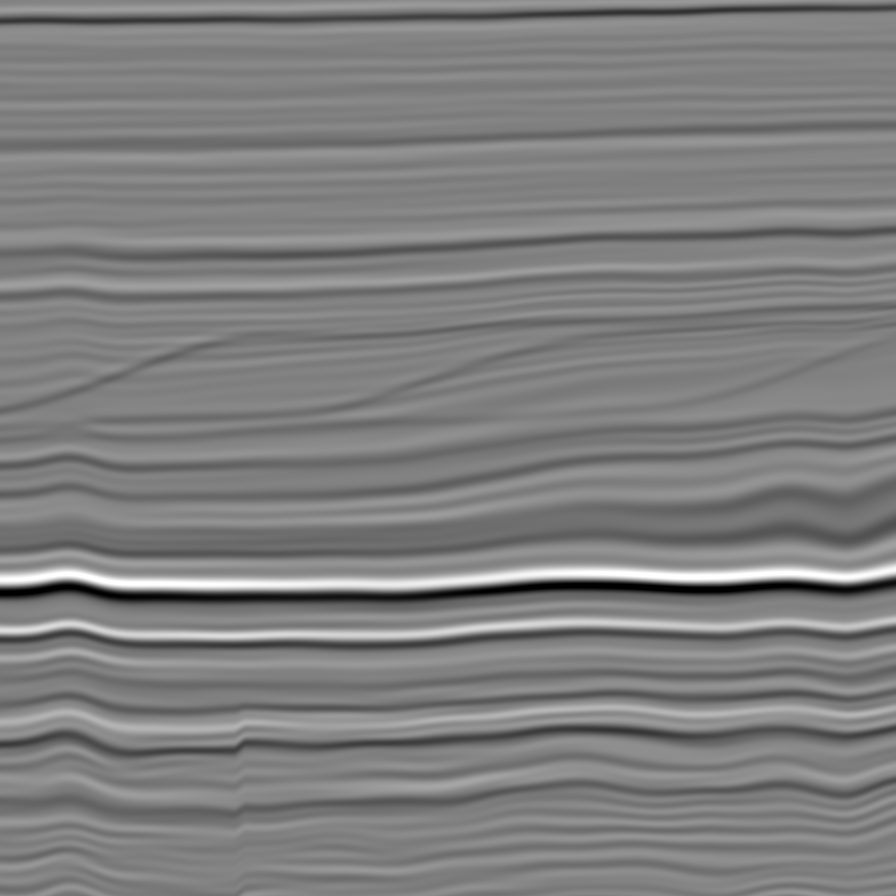
This texture is drawn by a three.js fragment shader. Its source:

```glsl
varying vec2 vUv;

const float BASE_GREY = 0.505;
const float BED_CONTRAST = 0.019;
const float BED_FREQUENCY = 165.0;
const float BED_STEP = 47.0;
const float REGIONAL_TILT = 0.015;
const float FOLD_HEIGHT = 0.0052;
const float FAULT_X = 0.268;
const float FAULT_THROW = 0.008;
const float FORESET_DIP = 0.05;
const float FORESET_CONTRAST = 0.10;

float pulse(float offset, float width) {
  float q = offset / width;
  return exp(-q * q);
}

// Bright band with a dark band below it
float reflector(float s, float depth, float gap, float width, float bright, float dark) {
  return bright * pulse(s - depth, width) - dark * pulse(s - depth - gap, width);
}

// Downward bend shared by the folded layers
float fold(float x) {
  float bend = smoothstep(0.02, 0.16, x) - 2.6 * smoothstep(0.42, 0.66, x);
  bend += smoothstep(0.66, 0.78, x) - smoothstep(0.80, 0.88, x);
  bend += 1.1 * smoothstep(0.88, 0.95, x) - 1.9 * smoothstep(0.94, 1.02, x);
  return FOLD_HEIGHT * (bend - 1.7 * pulse(x - 0.08, 0.035));
}

// Depth before tilting, folding and faulting
float layerDepth(float x, float d) {
  float tilt = REGIONAL_TILT + 0.012 * smoothstep(0.0, 0.3, d);
  tilt += 0.025 * smoothstep(0.3, 0.5, d) - 0.052 * smoothstep(0.5, 0.64, d);
  float rise = mix(x, smoothstep(0.25, 1.0, x), 0.6);
  float deep = smoothstep(0.66, 0.9, d);
  float bend = fold(x) * smoothstep(0.1, 0.5, d) * (1.0 + 0.5 * deep);
  float fault = FAULT_THROW * smoothstep(-0.008, 0.008, x - FAULT_X) * smoothstep(0.76, 0.84, d);
  float ripple = sin(x * 31.0 + d * 23.0) + 0.6 * sin(x * 57.0 - d * 41.0);
  ripple *= 0.0004 + 0.0012 * deep;
  return d + tilt * rise - bend + fault + ripple;
}

// Thin beds from layered sines with drifting phase and strength
float beds(float x, float s) {
  float deep = smoothstep(0.66, 0.8, s);
  float sum = 0.0;
  for (int i = 0; i < 7; i++) {
    float k = float(i);
    float drift = 0.9 * sin(x * (3.1 + k * 0.7) + k * 2.3 + s * 17.0);
    drift += (0.3 + 0.5 * deep) * sin(x * (13.0 + k * 3.0) + s * 37.0 + k * 4.1);
    float strength = 0.65 + 0.35 * sin(s * (21.0 + k * 6.0) + x * 4.0 + k * 1.7);
    sum += strength * sin(s * (BED_FREQUENCY + BED_STEP * k) + drift + k * k * 1.9);
  }
  float quiet = 0.75 + 0.25 * smoothstep(0.2, 0.3, s);
  return sum * BED_CONTRAST * (quiet + 0.45 * deep);
}

// Sloping beds that flatten as they climb to the right
float foresets(float x, float d) {
  float sum = 0.0;
  for (int i = 0; i < 3; i++) {
    float k = float(i);
    float climb = smoothstep(-0.05, 0.30, x - 0.38 * k);
    float curve = 0.462 + 0.016 * k - 0.07 * climb - 0.05 * x;
    curve += 0.002 * sin(x * 19.0 + k * 2.0);
    float strength = FORESET_CONTRAST * (1.0 - 0.25 * k);
    sum += reflector(d, curve - 0.011, 0.011, 0.0055, 0.3 * strength, strength);
  }
  return sum;
}

float horizons(float s) {
  // Upper layers
  float sum = reflector(s, 0.012, 0.012, 0.0045, 0.10, 0.30);
  sum += 0.08 * pulse(s - 0.037, 0.005);
  sum += reflector(s, 0.177, -0.014, 0.007, 0.07, 0.10);
  sum += reflector(s, 0.267, 0.019, 0.006, 0.09, 0.16);
  sum += reflector(s, 0.319, 0.010, 0.005, 0.11, 0.09);

  // Layers above the main horizon
  sum += reflector(s, 0.508, 0.014, 0.006, 0.04, 0.11);
  sum += reflector(s, 0.566, -0.013, 0.006, 0.08, 0.13);
  sum += reflector(s, 0.579, 0.013, 0.006, 0.05, 0.13);
  sum += reflector(s, 0.625, -0.013, 0.006, 0.07, 0.19);

  // Main horizon and its echo
  sum += reflector(s, 0.647, 0.0145, 0.0075, 0.54, 0.56);
  sum += reflector(s, 0.703, 0.011, 0.006, 0.34, 0.26);

  // Lower layers
  sum += reflector(s, 0.735, 0.025, 0.007, 0.08, 0.08);
  sum += reflector(s, 0.804, -0.018, 0.006, 0.18, 0.11);
  sum += reflector(s, 0.819, 0.012, 0.006, 0.10, 0.28);
  sum += reflector(s, 0.882, 0.014, 0.007, 0.10, 0.16);
  return sum;
}

void main() {
  float x = vUv.x;
  float d = 1.0 - vUv.y;
  float s = layerDepth(x, d);

  float wedge = smoothstep(0.33, 0.42, s) * (1.0 - smoothstep(0.44, 0.53, s));
  float bedDepth = s + FORESET_DIP * wedge * x;
  float fade = 0.9 + 0.1 * sin(x * 9.0 + s * 40.0);

  float grey = BASE_GREY + horizons(s) * fade;
  grey += beds(x, bedDepth) * (1.0 - 0.3 * wedge) + foresets(x, d);
  gl_FragColor = vec4(vec3(clamp(grey, 0.0, 1.0)), 1.0);
}
```
